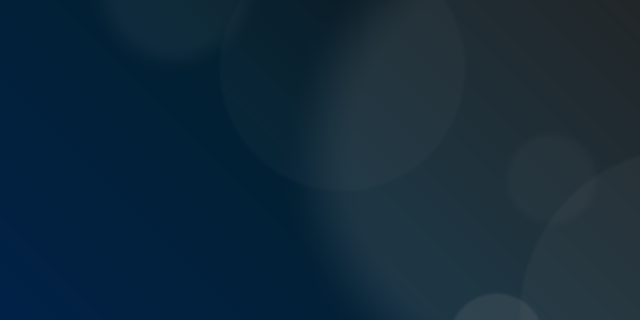
Reproduce this background procedurally as a WebGL 1 fragment shader.

```glsl
precision highp float;

uniform vec2 u_resolution;

#define BLUE_CORNER vec3(0.005, 0.130, 0.280)
#define TEAL_MIDDLE vec3(0.010, 0.125, 0.190)
#define DARK_CORNER vec3(0.025, 0.050, 0.060)
#define DISC_TINT vec3(0.60)
#define HAZE_ALPHA 0.18
#define HAZE_BLUR 0.12
#define EDGE_BLUR 0.008

// Coverage of a disc whose edge fades over blur on either side.
float disc(vec2 point, vec2 center, float radius, float blur) {
  return 1.0 - smoothstep(radius - blur, radius + blur, distance(point, center));
}

// Diagonal gradient from the lower left to the upper right.
vec3 backdrop(float t) {
  vec3 lower = mix(BLUE_CORNER, TEAL_MIDDLE, clamp(t * 2.0, 0.0, 1.0));
  return mix(lower, DARK_CORNER, clamp(t * 2.0 - 1.0, 0.0, 1.0));
}

vec3 veil(vec3 color, float alpha) {
  return mix(color, DISC_TINT, alpha);
}

void main() {
  // The canvas height is one unit; x is scaled to a width of two.
  vec2 point = gl_FragCoord.xy / u_resolution * vec2(2.0, 1.0);
  vec3 color = backdrop((point.x + point.y) / 3.0);

  // Wide haze on the right.
  color = veil(color, HAZE_ALPHA * disc(point, vec2(1.706, 0.505), 0.71, HAZE_BLUR));

  // Soft discs at the top left and right.
  color = veil(color, 0.085 * disc(point, vec2(0.547, 1.040), 0.225, 0.050));
  color = veil(color, 0.050 * disc(point, vec2(1.724, 0.440), 0.138, 0.018));

  // Crisp discs at the top center, lower right and bottom.
  color = veil(color, 0.040 * disc(point, vec2(1.070, 0.786), 0.383, EDGE_BLUR));
  color = veil(color, 0.060 * disc(point, vec2(2.150, 0.010), 0.525, EDGE_BLUR));
  color = veil(color, 0.140 * disc(point, vec2(1.552, -0.065), 0.148, EDGE_BLUR));

  gl_FragColor = vec4(color, 1.0);
}
```
